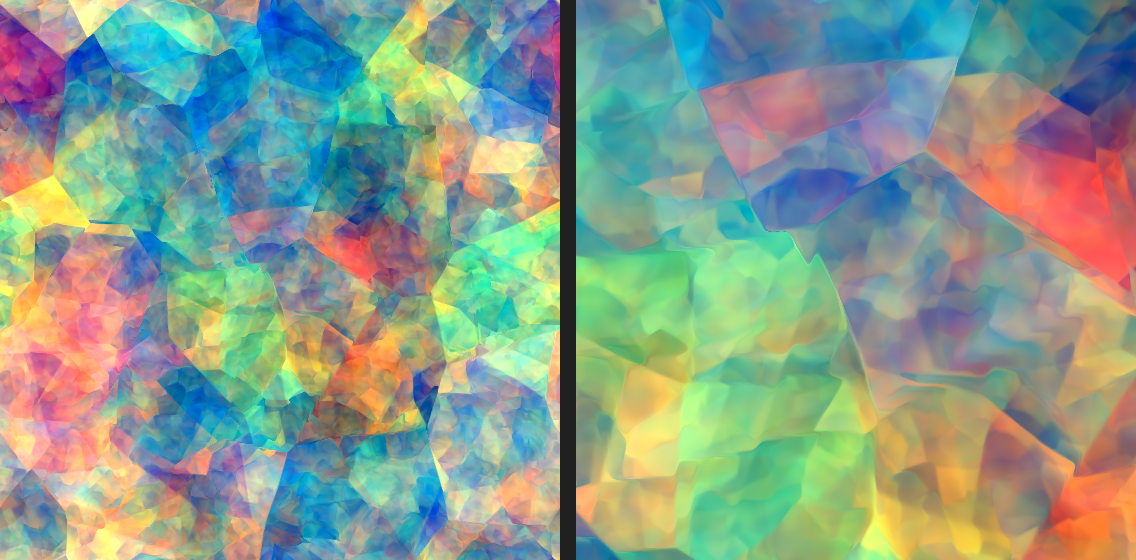
Left: the whole. Right: its middle third, enlarged.
This background is drawn by a Shadertoy shader. Its source:

```glsl
const int LAYERS = 8;
const float BASE_SCALE = 3.5;      // facets across the canvas in the coarsest layer
const float SCALE_GROWTH = 1.5;
const float LAYER_FADE = 0.8;
const float STRETCH = 1.25;        // elongation of the facets
const float TURN = 2.4;            // rotation between layers, radians
const float SIZE_SPREAD = 0.25;    // unevenness of facet sizes
const float EDGE_WIDTH = 0.003;    // softness of facet edges
const float REFRACTION = 0.03;     // shift of finer layers behind a facet
const float SHADING = 0.35;        // tonal slope inside a facet
const float WARP = 0.012;
const float CLOUD = 1.0;
const float GRAIN = 0.3;
const float CONTRAST = 2.0;

const vec3 MEAN_COLOR = vec3(0.45, 0.62, 0.59);
const vec3 WARM_AXIS = vec3(0.29, 0.08, -0.08);
const vec3 LIGHT_AXIS = vec3(0.02, 0.16, 0.06);
const vec3 VIOLET_AXIS = vec3(0.03, -0.02, 0.07);

// Integer hash to three values in 0..1
vec3 hash3(vec2 cell, float seed) {
    uvec3 v = uvec3(ivec3(cell, seed)) * 1664525u + 1013904223u;
    v.x += v.y * v.z; v.y += v.z * v.x; v.z += v.x * v.y;
    v ^= v >> 16u;
    v.x += v.y * v.z; v.y += v.z * v.x; v.z += v.x * v.y;
    return vec3(v >> 8u) / 16777216.0;
}

float cornerSlope(vec2 cell, vec2 offset, float period, float seed) {
    float angle = 6.2832 * hash3(floor(mod(cell + 0.5, period)), seed).x;
    return dot(vec2(cos(angle), sin(angle)), offset);
}

// Gradient noise that wraps after a whole number of cells
float gradientNoise(vec2 uv, float period, float seed) {
    vec2 p = uv * period, cell = floor(p), f = p - cell;
    vec2 s = f * f * f * (f * (f * 6.0 - 15.0) + 10.0);
    vec2 e = vec2(1.0, 0.0);
    float bottom = mix(cornerSlope(cell, f, period, seed),
                       cornerSlope(cell + e.xy, f - e.xy, period, seed), s.x);
    float top = mix(cornerSlope(cell + e.yx, f - e.yx, period, seed),
                    cornerSlope(cell + e.xx, f - e.xx, period, seed), s.x);
    return mix(bottom, top, s.y);
}

vec3 noise3(vec2 uv, float period, float seed) {
    return vec3(gradientNoise(uv, period, seed),
                gradientNoise(uv, period, seed + 1.0),
                gradientNoise(uv, period, seed + 2.0));
}

// Straight-edged facets on a rotated integer lattice, blended at their borders
vec3 facets(vec2 uv, float scale, float angle, float seed) {
    float c = cos(angle), s = sin(angle);
    vec2 stretch = scale * vec2(STRETCH, 1.0 / STRETCH);
    mat2 lattice = mat2(round(stretch * vec2(c, s)), round(stretch * vec2(-s, c)));
    mat2 adjugate = mat2(lattice[1].y, -lattice[0].y, -lattice[1].x, lattice[0].x);
    float count = lattice[0].x * lattice[1].y - lattice[1].x * lattice[0].y;
    float sharpness = 2.2 / (EDGE_WIDTH * scale);

    vec2 p = lattice * uv, home = floor(p);
    float nearest = 4.0, total = 0.0;
    vec3 sum = vec3(0.0);
    for (int y = -1; y <= 1; y++)
    for (int x = -1; x <= 1; x++) {
        vec2 cell = home + vec2(x, y);
        vec2 id = floor(mod(adjugate * cell + 0.5, count));
        vec3 site = hash3(id, seed);
        vec2 offset = p - cell - mix(vec2(0.5), site.xy, 0.92);
        float d = dot(offset, offset) - SIZE_SPREAD * site.z;
        if (d < nearest) {
            float rescale = exp(sharpness * (d - nearest));
            sum *= rescale;
            total *= rescale;
            nearest = d;
        }
        float weight = exp(sharpness * (nearest - d));
        if (weight > 0.001) {
            vec3 tint = hash3(id, seed + 50.0) - 0.5;
            sum += weight * (tint + SHADING * dot(offset, site.yx - 0.5));
            total += weight;
        }
    }
    return sum / total;
}

void mainImage(out vec4 fragColor, in vec2 fragCoord) {
    vec2 uv = fragCoord / iResolution.xy;

    // Broad colour regions and a slight bend of the edges
    vec3 tone = CLOUD * noise3(uv, 4.0, 201.0);
    vec2 p = uv + WARP * noise3(uv, 7.0, 211.0).xy;

    // Translucent facets, each refracting the finer ones behind it
    float scale = BASE_SCALE, strength = 1.0;
    for (int i = 0; i < LAYERS; i++) {
        float layer = float(i);
        vec3 facet = facets(p, scale, layer * TURN + 0.4, layer + 1.0);
        tone += strength * facet;
        p += REFRACTION * strength * facet.zx;
        scale *= SCALE_GROWTH;
        strength *= LAYER_FADE;
    }

    // Fine mottling
    tone += GRAIN * (noise3(p, 30.0, 221.0) + 0.7 * noise3(p, 75.0, 231.0));

    tone *= CONTRAST;
    vec3 color = MEAN_COLOR + WARM_AXIS * tone.x + LIGHT_AXIS * tone.y + VIOLET_AXIS * tone.z;
    fragColor = vec4(clamp(color, 0.0, 1.0), 1.0);
}
```
